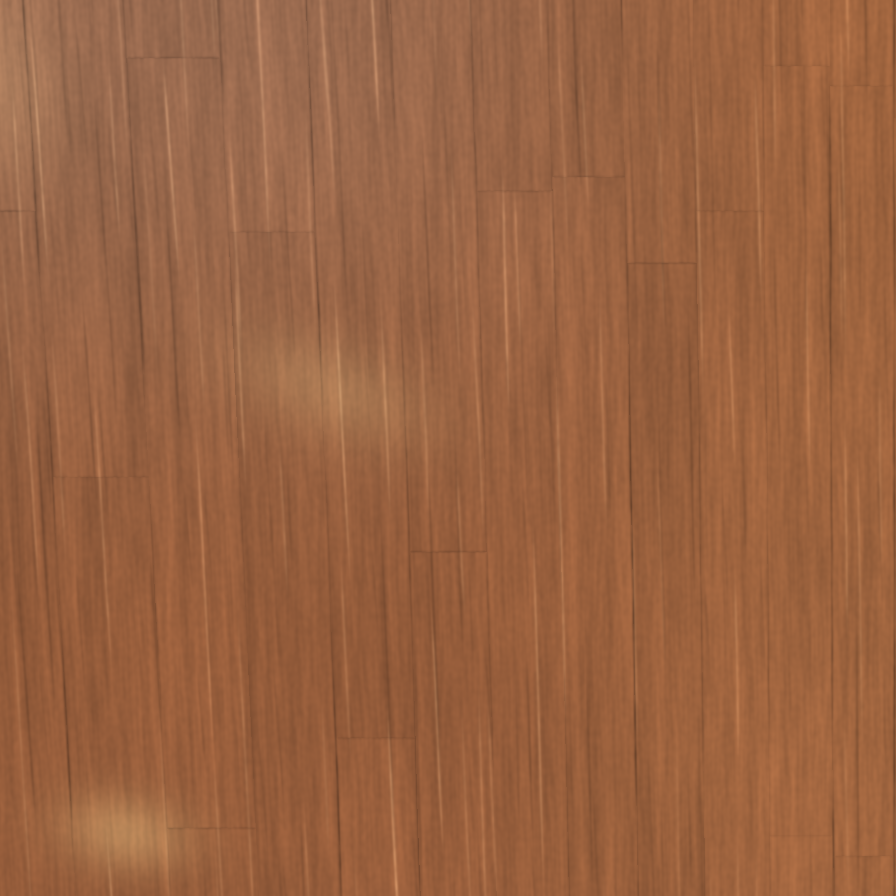
Give the GLSL for this texture, as a Shadertoy shader.

```glsl
// Reddish brown plank floor with soft pools of reflected light.
// Leaning columns of staggered boards carry stretched gradient-noise grain,
// thin dark seams, faint joints, and long tapered pale and dark slivers.
#define LEAN 0.065
#define BOARD_LENGTH 0.86
#define SEAM_WIDTH 0.0016
#define SEAM_DARKNESS 0.21
#define JOINT_DARKNESS 0.13
#define GRAIN_CONTRAST 0.115
#define BOARD_CONTRAST 0.045
#define SLIVER_WIDTH 0.0019
#define COPPER vec3(0.638, 0.404, 0.250)
#define UMBER vec3(0.572, 0.351, 0.224)
#define DUSTY vec3(0.600, 0.416, 0.310)
#define GLOW vec3(0.150, 0.165, 0.115)

float hash(vec2 p) {
    vec3 q = fract(p.xyx * vec3(0.1031, 0.1030, 0.0973));
    q += dot(q, q.yzx + 33.33);
    return fract((q.x + q.y) * q.z);
}

vec2 gradient(vec2 cell) {
    float angle = 6.2832 * hash(cell);
    return vec2(cos(angle), sin(angle));
}

float noise(vec2 p) {
    vec2 i = floor(p), f = fract(p);
    vec2 s = f * f * f * (f * (f * 6.0 - 15.0) + 10.0);
    vec2 e = vec2(1.0, 0.0);
    float low = mix(dot(gradient(i), f), dot(gradient(i + e), f - e), s.x);
    float high = mix(dot(gradient(i + e.yx), f - e.yx),
                     dot(gradient(i + 1.0), f - 1.0), s.x);
    return mix(low, high, s.y);
}

float ridge(float d, float width) {
    return exp(-d * d / (width * width));
}

// One tapered, slightly leaning line in some cells of a staggered grid
float slivers(vec2 p, vec2 cell, float amount, float seed) {
    float column = floor(p.x / cell.x);
    p.y += cell.y * hash(vec2(column, seed));
    vec2 id = vec2(column, floor(p.y / cell.y));
    vec2 local = p - (id + 0.5) * cell;
    float pick = hash(id + seed * 7.0);
    float halfLength = cell.y * mix(0.28, 0.49, hash(id + seed + 19.0));
    float along = local.y / halfLength;
    float center = cell.x * 0.5 * (hash(id + seed + 41.0) - 0.5);
    center -= 0.003 * along * hash(id + seed + 63.0);
    float taper = 1.0 - smoothstep(0.45, 1.0, abs(along));
    float width = SLIVER_WIDTH * mix(0.7, 1.0, taper);
    float strength = step(pick, amount) * mix(0.35, 1.0, pick / amount);
    return strength * taper * ridge(local.x - center, width);
}

// Elliptical pool of light, tipped down to the right
float pool(vec2 p, vec2 center, vec2 size, float tip) {
    vec2 d = p - center;
    d.y += tip * d.x;
    d /= size;
    return exp(-dot(d, d));
}

void mainImage(out vec4 fragColor, in vec2 fragCoord) {
    vec2 uv = fragCoord / iResolution.xy;

    // Board columns lean more on the left and grow narrower to the right
    float x = uv.x - LEAN * (1.0 - uv.x) * (1.0 - uv.y);
    x += 0.0012 * noise(uv * vec2(6.0, 5.0));
    float lane = x * (8.5 + 2.75 * x) + 0.78;
    float lanesPerUnit = 8.5 + 5.5 * x;
    float column = floor(lane);
    float run = uv.y / BOARD_LENGTH + hash(vec2(column, 5.0));
    vec2 board = vec2(column, floor(run));
    float tone = hash(board + 11.0) - 0.5;

    // Broad light across the floor
    float right = smoothstep(0.45, 1.0, uv.x + 0.10 * noise(uv * 4.0));
    float dusty = smoothstep(0.25, 1.0, uv.y) * (1.0 - smoothstep(0.25, 1.0, uv.x));
    vec3 color = mix(UMBER, COPPER, 0.20 + 0.65 * right);
    color = mix(color, DUSTY, dusty);
    color *= 1.0 + 0.07 * noise(uv * 3.5 + 8.0);

    // Long grain, offset for each board, and fine speckle
    vec2 fiber = vec2(x, uv.y + 31.0 * hash(board + 3.0));
    fiber.x += 0.004 * noise(fiber * vec2(9.0, 3.0));
    float grain = 0.85 * noise(fiber * vec2(38.0, 1.8))
                + 0.75 * noise(fiber * vec2(95.0, 4.0) + 17.0)
                + 0.70 * noise(fiber * vec2(200.0, 18.0) + 43.0);
    float speckle = noise(uv * vec2(190.0, 130.0)) + 0.6 * noise(uv * 90.0 + 5.0);
    color *= 1.0 + BOARD_CONTRAST * tone + GRAIN_CONTRAST * grain + 0.040 * speckle;

    // Dark seams with worn stretches, and faint joints at board ends
    float seamId = floor(lane + 0.5);
    float seamGap = (lane - seamId) / lanesPerUnit;
    float worn = smoothstep(-0.5, 0.25, noise(vec2(seamId * 7.3, uv.y * 5.0)));
    worn *= 1.0 + 0.6 * noise(vec2(seamId * 3.7, uv.y * 45.0));
    float seam = ridge(seamGap, SEAM_WIDTH) * worn * mix(0.35, 1.15, hash(vec2(seamId, 29.0)));
    float jointGap = (run - floor(run + 0.5)) * BOARD_LENGTH;
    float patchy = 0.75 + 0.8 * noise(vec2(uv.x * 45.0, column));
    float joint = ridge(jointGap, 0.0015) * patchy * mix(0.4, 1.0, hash(vec2(column, 71.0)));
    color *= 1.0 - max(SEAM_DARKNESS * seam, JOINT_DARKNESS * joint);

    // Pale slivers, some hugging a seam, and dark slivers in the wood
    vec2 wood = vec2(x, uv.y);
    float pale = slivers(wood, vec2(0.054, 0.46), 0.62, 2.0)
               + 0.7 * slivers(wood + 0.023, vec2(0.041, 0.31), 0.45, 9.0);
    float dark = slivers(wood + 0.011, vec2(0.033, 0.42), 0.55, 14.0)
               + 0.6 * slivers(wood + 0.037, vec2(0.023, 0.20), 0.45, 27.0);
    pale *= 1.0 + 0.5 * noise(uv * vec2(20.0, 50.0));
    color += pale * vec3(0.110, 0.100, 0.078);
    color *= 1.0 - 0.13 * dark;

    // Reflected light
    float shine = 0.60 * pool(uv, vec2(0.37, 0.565), vec2(0.105, 0.055), 0.28)
                + 1.05 * pool(uv, vec2(0.140, 0.070), vec2(0.070, 0.042), 0.10)
                + 0.35 * pool(uv, vec2(0.0, 0.91), vec2(0.07, 0.10), 0.28);
    color += GLOW * shine;

    fragColor = vec4(clamp(color, 0.0, 1.0), 1.0);
}
```
